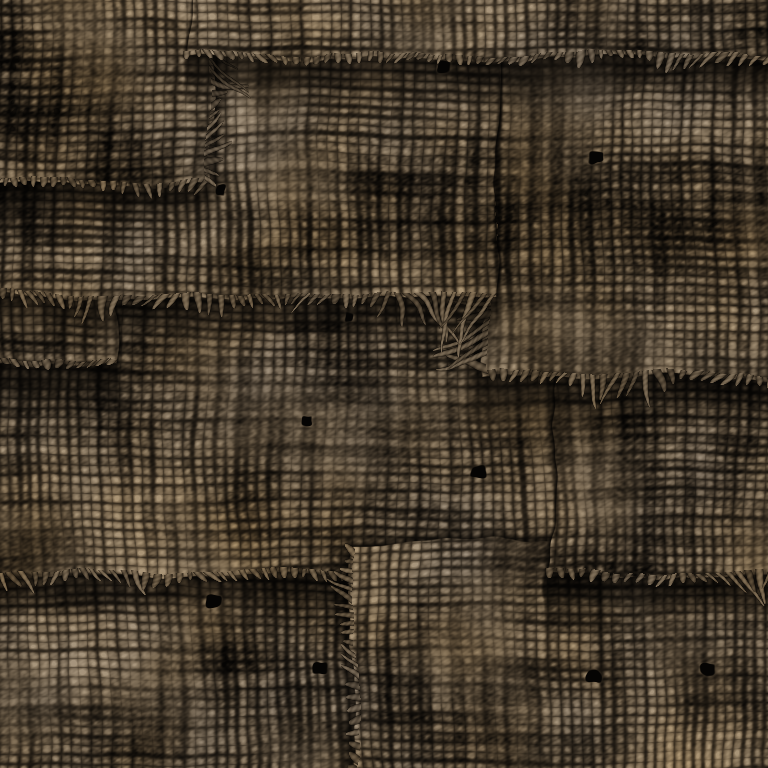
Write a Shadertoy shader that draws this texture.

```glsl
// Overlapping patches of worn, dark burlap with frayed edges, shadows and small holes.

const vec2 THREADS = vec2(74.0, 84.0); // threads across and up the canvas
const float BASE_TONE = 0.135;     // brightness of the gaps between threads
const float BEAD_TONE = 0.37;      // extra brightness on thread crossings
const float FOLD_DEPTH = 0.62;
const float STREAK_DEPTH = 0.45;
const float FIBRE_DEPTH = 0.32;
const float SHADOW_REACH = 0.08;
const float SHADOW_DEPTH = 0.72;
const float FRINGE_RATE = 74.0;    // loose threads per canvas length
const float FRINGE_WIDTH = 0.0052; // half width of a loose thread
const float HOLE_CELLS = 6.0;
const float HOLE_SHARE = 0.36;
const float TAU = 6.2832;

// Patches from back to front: left, bottom, right, top
const int PATCHES = 8;
const vec4 BOXES[PATCHES] = vec4[](
    vec4(-0.1, 0.255, 1.1, 0.7), vec4(0.46, -0.1, 1.1, 0.295),
    vec4(0.72, 0.25, 1.1, 0.7), vec4(-0.1, 0.525, 0.15, 0.65),
    vec4(0.63, 0.51, 1.1, 0.95), vec4(-0.1, 0.61, 0.65, 0.95),
    vec4(-0.1, 0.76, 0.27, 1.1), vec4(0.25, 0.925, 1.1, 1.1));
// Fringe lengths: bottom edge, side edge (negative = left side, 0 = joined)
const vec2 FRINGES[PATCHES] = vec2[](
    vec2(0.045, 0.0), vec2(0.0, -0.055), vec2(0.05, 0.0), vec2(0.012, 0.0),
    vec2(0.045, -0.065), vec2(0.075, 0.0), vec2(0.035, 0.05), vec2(0.025, 0.0));
// Patches cut from the same cloth share a number, so they join without a seam
const float CLOTHS[PATCHES] = float[](1.0, 2.0, 1.0, 3.0, 4.0, 4.0, 5.0, 5.0);

vec2 hash2(vec2 p) {
    vec3 h = fract(p.xyx * vec3(0.1031, 0.1030, 0.0973));
    h += dot(h, h.yzx + 33.33);
    return fract((h.xx + h.yz) * h.zy);
}

float corner(vec2 cell, vec2 offset) {
    float a = TAU * hash2(cell).x;
    return dot(vec2(cos(a), sin(a)), offset);
}

float gradientNoise(vec2 p) {
    vec2 i = floor(p), f = p - i, e = vec2(1, 0);
    vec2 u = f * f * f * (f * (f * 6.0 - 15.0) + 10.0);
    return 1.3 * mix(mix(corner(i, f), corner(i + e, f - e), u.x),
                     mix(corner(i + e.yx, f - e.yx), corner(i + 1.0, f - 1.0), u.x), u.y);
}

vec2 noise2(vec2 p) {
    return vec2(gradientNoise(p), gradientNoise(p + 37.4));
}

// Brightness of the woven cloth
float weave(vec2 p, float cloth) {
    vec2 o = p + cloth * 7.3 + 3.0;
    vec2 q = p * THREADS + 0.8 * noise2(o * 3.5) + 0.2 * noise2(o * 17.0) + cloth * 0.37;
    vec2 streak = vec2(gradientNoise(vec2(q.x * 0.9, o.y * 5.0)),
                       gradientNoise(vec2(o.x * 5.0, q.y * 0.9 + 50.0)));
    float lead = 1.4 * gradientNoise(o * 4.0 + 23.0); // which thread direction dominates
    vec2 ridge = pow(0.503 + 0.497 * cos(TAU * q),
                     exp2(-1.1 - 1.8 * streak + vec2(lead, -lead)));
    float parity = cos(0.5 * TAU * q.x) * cos(0.5 * TAU * q.y);
    float bead = ridge.x * ridge.y * (0.95 + 0.2 * parity);
    float wear = smoothstep(0.0, 0.5, gradientNoise(o * 6.0 + 11.0));
    float fold = gradientNoise(o * vec2(3.0, 5.0)) + 0.6 * gradientNoise(o * 10.0);
    vec2 slanted = vec2(p.x + p.y, p.y - 0.6 * p.x);
    float fibre = gradientNoise(slanted * vec2(90.0, 210.0)) + 0.5 * gradientNoise(p * 150.0);
    float tone = BASE_TONE + BEAD_TONE * mix(bead, 0.42, 0.6 * wear);
    return tone * max(0.15, 1.0 + STREAK_DEPTH * (streak.x + streak.y)
                            + FOLD_DEPTH * fold + FIBRE_DEPTH * fibre);
}

// Loose threads at s along an edge and t outward from it: tone, coverage
vec2 fringe(float s, float t, vec2 range, float len, float seed, float px) {
    vec2 result = vec2(0.0);
    if (t < -0.006 || t > len) return result;
    for (int k = -5; k <= 5; k++) {
        float id = floor(s * FRINGE_RATE) + float(k);
        float root = (id + 0.5) / FRINGE_RATE;
        if (root < range.x || root > range.y) continue;
        vec2 r = hash2(vec2(id + 40.0, seed));
        float clump = smoothstep(0.0, 0.45, gradientNoise(vec2(id * 0.13, seed + 0.5)));
        float reach = len * mix(0.5, 1.0, r.x) * mix(0.22, 1.0, clump);
        float slant = 1.8 * gradientNoise(vec2(id * 0.17, seed + 9.3)) + 0.5 * (r.y - 0.5);
        float dx = s - root - slant * t - (r.x - 0.5) * 9.0 * t * t;
        float w = FRINGE_WIDTH * (0.6 + 0.45 * r.y) * pow(clamp(1.0 - t / reach, 0.0, 1.0), 0.35);
        float cover = smoothstep(px, -px, abs(dx) - w) * step(t, reach);
        float round = 1.0 - min(1.0, dx * dx / (w * w + 1e-6));
        float twist = 0.04 * sin(TAU * (t * 130.0 + dx * 90.0));
        result = mix(result, vec2(0.12 + (0.2 + 0.2 * r.x) * round + twist, 1.0), cover);
    }
    return result;
}

void mainImage(out vec4 fragColor, in vec2 fragCoord) {
    vec2 p = fragCoord / iResolution.y;
    float px = 0.8 / iResolution.y;
    float tone = weave(p, 0.0);

    // Stack the patches: shadow, cloth, then fringe
    for (int i = 0; i < PATCHES; i++) {
        float seed = float(i) + 1.0;
        vec4 box = BOXES[i];
        vec2 len = FRINGES[i];
        vec2 q = p + 0.018 * noise2(p * 5.0 + seed * 5.0) + 0.004 * noise2(p * 28.0 + seed);
        float side = max(box.x - q.x, q.x - box.z);
        float below = box.y - q.y, above = q.y - box.w;
        float joined = step(abs(len.y), 0.001);
        float far = length(max(vec3(side * mix(3.0, 14.0, joined), below, above * 6.0), 0.0));
        tone *= 1.0 - SHADOW_DEPTH * (1.0 - smoothstep(0.0, SHADOW_REACH, far));

        float cover = smoothstep(px, -px, max(side, max(below, above)));
        if (cover > 0.0) {
            float rim = max(below, side - joined);
            float hem = smoothstep(-0.010, -0.003, rim)
                      * (0.5 + 0.5 * sin(TAU * FRINGE_RATE * (q.x + q.y)));
            tone = mix(tone, weave(p, CLOTHS[i]) + 0.08 * hem, cover);
        }
        vec2 loose = fringe(q.x, below, box.xz, len.x, seed, px);
        tone = mix(tone, loose.x, loose.y);
        float outward = len.y < 0.0 ? box.x - q.x : q.x - box.z;
        loose = fringe(q.y, outward, box.yw, abs(len.y) - joined, seed + 20.0, px);
        tone = mix(tone, loose.x, loose.y);
    }

    // Small torn holes with a pale rim
    vec2 cell = floor(p * HOLE_CELLS);
    vec2 r = hash2(cell + 71.0);
    vec2 v = p - (cell + 0.2 + 0.6 * hash2(cell + 13.0)) / HOLE_CELLS + 0.003 * noise2(p * 70.0);
    v *= vec2(1.0, 0.75 + 0.5 * r.y);
    float hole = pow(dot(v * v, v * v), 0.25) - mix(0.004, 0.01, r.y);
    if (r.x < HOLE_SHARE) {
        tone += 0.05 * smoothstep(0.004, 0.0, abs(hole));
        tone = mix(tone, 0.02, smoothstep(px, -px, hole));
    }

    // Tone to brown cloth colour, with warm and cool stains
    tone -= 0.45 * max(tone - 0.46, 0.0);
    tone = clamp(tone, 0.02, 0.66);
    vec3 color = tone * vec3(1.0, 0.8 + 0.13 * tone, 0.55 + 0.26 * tone);
    float stain = gradientNoise(p * 5.0 + 60.0) + 0.5 * gradientNoise(p * 14.0);
    color *= 1.0 + stain * vec3(0.04, 0.0, -0.1);
    fragColor = vec4(color, 1.0);
}
```
